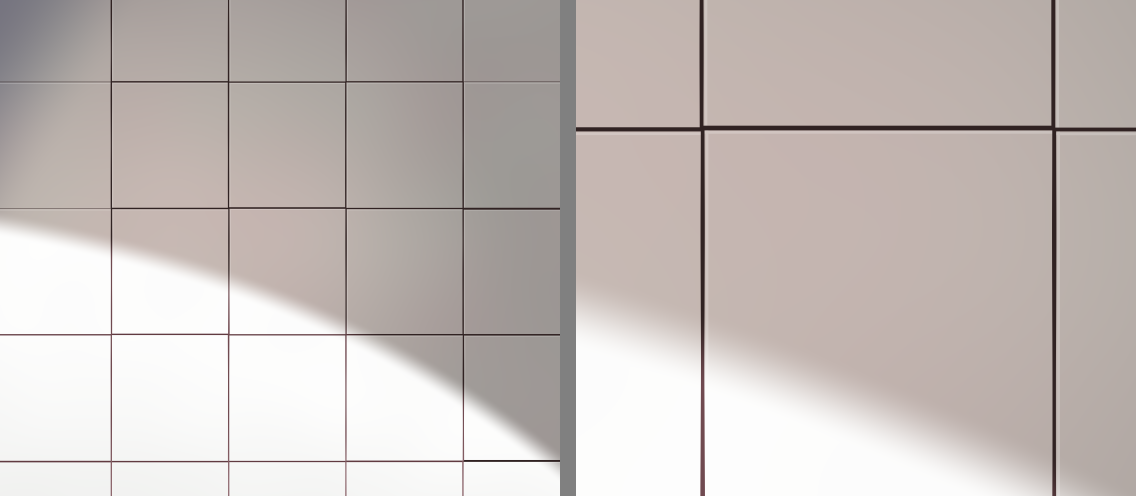
Left, the full canvas; right, a detail of the centre.
Reproduce this texture procedurally as a Shadertoy shader.

```glsl
// Glossy square wall panels with fine dark joints, half in shade and half in sun.
// A periodic grid gives the joints, with per-segment wear; a cubic curve with a
// soft penumbra separates sun from shade. Lengths are in canvas widths.

const vec2  PITCH        = vec2(0.2093, 0.2260);
const vec2  GRID_ORIGIN  = vec2(0.1992, 0.0618);
const float JOINT_HALF   = 0.00125;
const float JOINT_JITTER = 0.0009;
const float LIP_OFFSET   = 0.0026;
const float LIP_HALF     = 0.0008;
const float LIP_STRENGTH = 0.22;
const float PENUMBRA     = 0.023;
const float MOTTLE       = 0.022;

const vec3 WARM_SHADE  = vec3(0.765, 0.728, 0.700);
const vec3 GREY_SHADE  = vec3(0.610, 0.600, 0.585);
const vec3 COOL_SHADE  = vec3(0.455, 0.465, 0.505);
const vec3 PINK_TINT   = vec3(0.010, -0.012, -0.004);
const vec3 SUN_BRIGHT  = vec3(0.990, 0.990, 0.988);
const vec3 SUN_DULL    = vec3(0.942, 0.944, 0.938);
const vec3 JOINT_SHADE = vec3(0.190, 0.135, 0.135);
const vec3 JOINT_SUN   = vec3(0.440, 0.290, 0.315);

float hash(vec2 p) {
    vec3 q = fract(vec3(p.xyx) * 0.1031);
    q += dot(q, q.yzx + 33.33);
    return fract((q.x + q.y) * q.z);
}

float gradientDot(vec2 cell, vec2 offset) {
    float angle = 6.2832 * hash(cell);
    return dot(vec2(cos(angle), sin(angle)), offset);
}

float gradientNoise(vec2 p) {
    vec2 i = floor(p), f = fract(p);
    vec2 u = f * f * f * (f * (f * 6.0 - 15.0) + 10.0);
    vec2 e = vec2(1.0, 0.0);
    return mix(mix(gradientDot(i, f), gradientDot(i + e, f - e), u.x),
               mix(gradientDot(i + e.yx, f - e.yx), gradientDot(i + 1.0, f - 1.0), u.x), u.y);
}

// Share of a pixel covered by a line of the given half width
float lineCover(float d, float halfWidth, float px) {
    float overlap = min(d + 0.5 * px, halfWidth) - max(d - 0.5 * px, -halfWidth);
    return clamp(overlap / px, 0.0, 1.0);
}

// Sunlit amount: 0 above the curved shadow edge, 1 below it
float sunlight(vec2 p) {
    float edge = 0.486 - p.x * (0.19 + p.x * (0.10 + p.x * 0.144));
    float slope = 0.19 + p.x * (0.20 + p.x * 0.432);
    float d = (edge - p.y) / sqrt(1.0 + slope * slope);
    return smoothstep(-PENUMBRA, PENUMBRA, d);
}

vec3 shadeColour(vec2 p, float top, vec2 tile) {
    float far = length((p - vec2(0.30, 0.45)) * vec2(0.9, 1.1));
    vec3 colour = mix(WARM_SHADE, GREY_SHADE, smoothstep(0.10, 0.65, far));
    float corner = p.x / 0.24 + (top - p.y) / 0.42;
    colour = mix(colour, COOL_SHADE, 1.0 - smoothstep(-0.1, 1.1, corner));
    float pink = 0.5 + gradientNoise(p * 5.0 + 7.0) + 0.4 * (hash(tile + 11.0) - 0.5);
    return colour + PINK_TINT * pink + MOTTLE * gradientNoise(p * 4.0);
}

void mainImage(out vec4 fragColor, in vec2 fragCoord) {
    float px = 1.0 / iResolution.x;
    vec2 p = fragCoord * px;
    float top = iResolution.y * px;

    // Grid: tile index, nearest joint index and signed distance to it
    vec2 grid = (p - GRID_ORIGIN) / PITCH;
    vec2 tile = floor(grid);
    vec2 joint = floor(grid + 0.5);
    vec2 d = (grid - joint) * PITCH;
    d.y += JOINT_JITTER * (2.0 * hash(vec2(tile.x, joint.y) + 20.0) - 1.0);
    d.x += 0.5 * JOINT_JITTER * (2.0 * hash(vec2(joint.x, tile.y) + 40.0) - 1.0);

    // Panel surface
    float sun = sunlight(p);
    vec3 shade = shadeColour(p, top, tile);
    vec3 lit = mix(SUN_DULL, SUN_BRIGHT, smoothstep(-0.05, 0.32, p.y + 0.18 * p.x));
    lit += 0.010 * gradientNoise(p * 6.0 + 3.0);
    vec3 colour = mix(shade, lit, sun);

    // Outer columns: tight, pale joints high up; wide ones on alternate rows at right
    float side = tile.x - 1.0;
    float outer = step(1.5, abs(side));
    float tight = outer * step(2.0, joint.y - 0.25 * side);
    float wide = step(1.5, side) * (1.0 - tight) * step(mod(joint.y, 2.0), 0.5);
    float wear = 0.85 + 0.3 * hash(vec2(tile.x, joint.y) + 60.0);
    vec2 halfWidth = JOINT_HALF * vec2(1.0, wear * (1.0 - 0.4 * tight + 0.5 * wide));
    halfWidth.x *= 0.95 + 0.3 * gradientNoise(vec2(joint.x * 9.7, p.y * 12.0));

    // Pale lip beside each joint, right of and below it
    float lip = max(lineCover(d.x - LIP_OFFSET, LIP_HALF, px),
                    lineCover(d.y + LIP_OFFSET, LIP_HALF, px));
    colour = mix(colour, SUN_BRIGHT, LIP_STRENGTH * lip);

    // Joints: redder where sunlit, uprights fading towards the foot
    float foot = 1.0 - smoothstep(0.0, 0.16, p.y);
    vec3 upright = mix(JOINT_SHADE, JOINT_SUN + 0.12 * foot, sun);
    vec3 level = mix(JOINT_SHADE, JOINT_SUN - 0.06, sun * (1.0 - wide));
    colour = mix(colour, level, lineCover(d.y, halfWidth.y, px) * (1.0 - 0.45 * tight));
    colour = mix(colour, upright, lineCover(d.x, halfWidth.x, px));

    fragColor = vec4(clamp(colour, 0.0, 1.0), 1.0);
}
```
